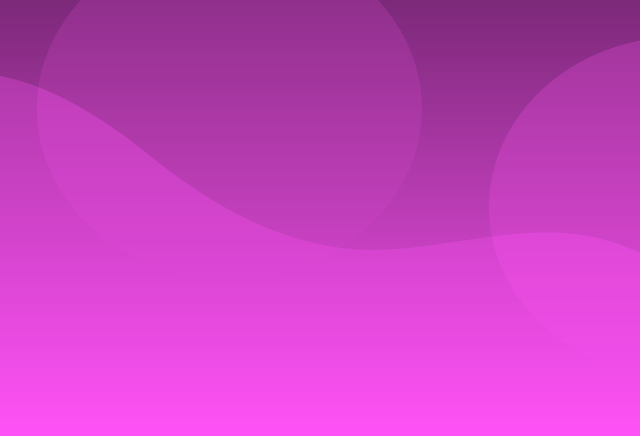
Give the GLSL for this background, as a Shadertoy shader.

```glsl
float hermite(float x, vec2 a, float slopeA, vec2 b, float slopeB) {
    float w = b.x - a.x;
    float t = (x - a.x) / w;
    float s = 1.0 - t;
    return mix(a.y, b.y, t * t * (3.0 - 2.0 * t)) + w * t * s * (slopeA * s - slopeB * t);
}

// Height of the hill's crest above the lower edge
float crest(float x) {
    vec2 shoulder = vec2(0.345, 0.642), valley = vec2(0.8525, 0.427), rise = vec2(1.255, 0.467);
    if (x < shoulder.x) return hermite(x, vec2(0.0, 0.826), -0.2, shoulder, -0.81);
    if (x < valley.x) return hermite(x, shoulder, -0.81, valley, 0.0);
    if (x < rise.x) return hermite(x, valley, 0.0, rise, 0.0);
    return hermite(x, rise, 0.0, vec2(1.471, 0.418), -0.5);
}

float coverage(float dist) {
    return clamp(0.5 - dist * iResolution.y, 0.0, 1.0);
}

// Oval whose light fades out towards its base
float ovalLight(vec2 p, vec2 center) {
    vec2 radius = vec2(0.4415, 0.391);
    vec2 q = (p - center) / radius;
    return coverage((length(q) - 1.0) * radius.y) * (0.5 + 0.5 * q.y);
}

void mainImage(out vec4 fragColor, in vec2 fragCoord) {
    vec2 p = fragCoord / iResolution.y;
    vec3 brightPink = vec3(1.0, 0.32, 0.965);

    // Vertical gradient
    vec3 color = mix(brightPink, vec3(0.485, 0.16, 0.475), p.y);

    // Translucent hill, with its edge distance corrected for slope
    float slope = (crest(p.x + 0.001) - crest(p.x - 0.001)) / 0.002;
    float hill = coverage((p.y - crest(p.x)) / sqrt(1.0 + slope * slope));
    color = mix(color, brightPink, 0.27 * hill);

    // Fading ovals
    vec3 glow = vec3(0.1, 0.034, 0.09);
    color += glow * ovalLight(p, vec2(0.526, 0.751));
    color += glow * 1.1 * ovalLight(p, vec2(1.563, 0.525));

    fragColor = vec4(color, 1.0);
}
```
